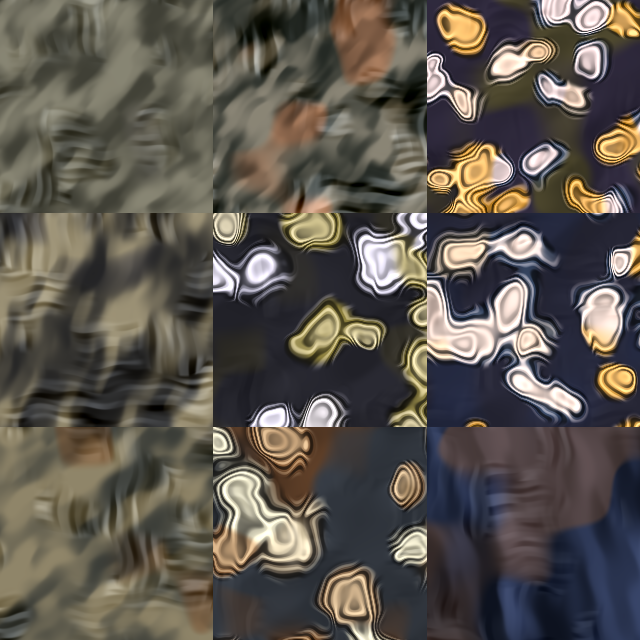
Reproduce this background procedurally as a Shadertoy shader.

```glsl
// Nine square swatches: brushed mineral surfaces and rippled glowing blobs on dark grounds.

vec3 hash3(vec2 p) {
    vec3 q = fract(p.xyx * vec3(0.1031, 0.1030, 0.0973));
    q += dot(q, q.yxz + 33.33);
    return fract((q.xxy + q.yzz) * q.zyx);
}

// Position of the jittered feature point of a cell
vec2 featurePoint(vec2 cell, vec3 h) {
    return cell + 0.25 + 0.5 * h.xy;
}

// Smooth cellular noise: blended random values of nearby feature points
float cells(vec2 p) {
    float sum = 0.0, total = 0.0;
    for (int j = -1; j <= 1; j++)
    for (int i = -1; i <= 1; i++) {
        vec2 cell = floor(p) + vec2(i, j);
        vec3 h = hash3(cell);
        vec2 d = featurePoint(cell, h) - p;
        float w = pow(max(0.0, 1.5 - dot(d, d)), 5.0);
        sum += w * h.z;
        total += w;
    }
    return sum / total;
}

// Cellular noise stretched along an angle; scale is (along, across)
float streak(vec2 p, float angle, vec2 scale) {
    vec2 dir = vec2(cos(angle), sin(angle));
    return cells(vec2(dot(p, dir), dot(p, vec2(-dir.y, dir.x))) * scale);
}

// Layered sines that bend the grain
vec2 bend(vec2 p) {
    return sin(p.yx * 13.0 + vec2(0.0, 2.0)) + 0.5 * sin(p.yx * 29.0 + p * 11.0);
}

// Sparse hairlines, level in some places and upright in others
float strands(vec2 p) {
    float level = streak(p, 0.0, vec2(7.0, 42.0));
    float upright = streak(p, 1.57, vec2(6.0, 38.0));
    float choice = smoothstep(0.42, 0.58, cells(p * 4.0 + 11.0));
    float presence = smoothstep(0.35, 0.8, cells(p * 6.0 + 3.0));
    return (mix(level, upright, choice) - 0.5) * presence;
}

vec3 brushed(vec2 p, float angle, vec2 scale, vec3 dark, vec3 light,
             vec3 tint, float tintShare, float relief) {
    vec2 q = p + 0.012 * bend(p);
    float broad = streak(q, angle, scale);
    float detail = streak(q, angle + 0.25, scale * 2.3);
    float tone = 0.6 * broad + 0.4 * detail;
    vec3 col = mix(dark, light, smoothstep(0.18, 0.82, tone));
    float stain = smoothstep(0.85 - tintShare, 1.05 - tintShare, cells(p * 3.7 + 7.0));
    col = mix(col, tint * (0.6 + 0.8 * tone), 0.7 * stain);
    return col + relief * strands(q) * vec3(0.95, 1.0, 1.08);
}

// Scattered soft blobs: x is the glow, y a random value per blob
vec2 blobs(vec2 p, float chance) {
    float glow = 0.0, kind = 0.0;
    for (int j = -1; j <= 1; j++)
    for (int i = -1; i <= 1; i++) {
        vec2 cell = floor(p) + vec2(i, j);
        vec3 h = hash3(cell);
        vec3 k = hash3(cell + 57.0);
        vec2 d = p - featurePoint(cell, h);
        d.x += (k.y - 0.5) * d.y;
        float radius = mix(0.45, 0.9, k.x);
        float fall = max(0.0, 1.0 - dot(d, d) / (radius * radius));
        fall *= fall * step(h.z, chance);
        glow += fall;
        kind += fall * k.z;
    }
    return vec2(min(glow, 1.0), kind / max(glow, 0.001));
}

vec3 glowing(vec2 p, float count, float chance, vec3 ground, vec3 stain,
             vec3 halo, vec3 core, vec3 sheen) {
    vec2 q = p + 0.07 * (vec2(cells(p * 7.0), cells(p * 7.0 + 31.0)) - 0.5)
               + 0.008 * bend(p);
    vec2 blob = blobs(q * count, chance);
    float glow = blob.x;
    float swirl = cells(q * vec2(9.0, 7.0) + 19.0);
    float ripple = sin(18.0 * glow + 24.0 * swirl);
    float rim = smoothstep(0.02, 0.25, glow) * (1.0 - smoothstep(0.45, 1.0, glow));

    // Ground with broad stains
    vec3 col = mix(ground, stain, smoothstep(0.45, 0.8, cells(p * 4.0 + 5.0)));
    col *= 0.85 + 0.3 * streak(p, 0.6, vec2(4.0, 9.0));
    // Halo, then bright core
    float warm = smoothstep(0.4, 0.7, blob.y);
    col = mix(col, mix(sheen, halo, warm), 0.85 * smoothstep(0.08, 0.5, glow));
    float bright = smoothstep(0.3, 0.8, glow + 0.5 * (swirl - 0.5) + 0.1 * ripple);
    col = mix(col, mix(core, halo, 0.65 * warm), bright);
    // Ripples: dark contours and pale crests along the rim
    col *= 1.0 - 0.6 * rim * smoothstep(0.1, 0.9, -ripple);
    col += 0.22 * core * rim * smoothstep(0.4, 1.0, ripple);
    return col * (1.0 + 0.12 * ripple * bright) + 0.25 * strands(q) * (0.2 + glow);
}

vec3 swatch(vec2 tile, vec2 p) {
    int index = int(tile.x + 3.0 * tile.y);
    vec2 q = p + tile * 17.0;
    vec3 navy = vec3(0.15, 0.15, 0.21);
    vec3 amber = vec3(0.92, 0.64, 0.18);
    vec3 blue = vec3(0.22, 0.30, 0.42);
    // Bottom row
    if (index == 0) return brushed(q, 0.5, vec2(4.0, 7.0), vec3(0.23, 0.24, 0.22),
        vec3(0.56, 0.52, 0.41), vec3(0.40, 0.29, 0.19), 0.22, 0.4);
    if (index == 1) return glowing(q, 3.6, 0.45, vec3(0.19, 0.21, 0.24),
        vec3(0.33, 0.22, 0.14), vec3(0.58, 0.40, 0.24), vec3(0.87, 0.85, 0.75), vec3(0.42, 0.41, 0.36));
    if (index == 2) return brushed(q, 1.57, vec2(1.6, 6.0), vec3(0.05, 0.07, 0.12),
        vec3(0.22, 0.27, 0.41), vec3(0.36, 0.27, 0.23), 0.25, 0.18);
    // Middle row
    if (index == 3) return brushed(q, 1.05, vec2(3.0, 7.5), vec3(0.15, 0.15, 0.15),
        vec3(0.61, 0.57, 0.46), vec3(0.17, 0.17, 0.20), 0.14, 0.4);
    if (index == 4) return glowing(q, 4.2, 0.38, vec3(0.14, 0.14, 0.17),
        vec3(0.19, 0.18, 0.15), vec3(0.60, 0.54, 0.22), vec3(0.92, 0.90, 0.97), vec3(0.40, 0.40, 0.46));
    if (index == 5) return glowing(q, 4.4, 0.48, navy,
        vec3(0.14, 0.16, 0.25), amber, vec3(0.95, 0.86, 0.82), blue);
    // Top row
    if (index == 6) return brushed(q, 0.6, vec2(4.5, 9.0), vec3(0.25, 0.25, 0.21),
        vec3(0.53, 0.52, 0.45), vec3(0.42, 0.41, 0.37), 0.10, 0.3);
    if (index == 7) return brushed(q, 0.65, vec2(4.5, 11.0), vec3(0.14, 0.16, 0.14),
        vec3(0.54, 0.52, 0.46), vec3(0.60, 0.40, 0.28), 0.24, 0.5);
    return glowing(q, 5.6, 0.58, vec3(0.17, 0.15, 0.22),
        vec3(0.27, 0.25, 0.16), amber, vec3(0.93, 0.84, 0.84), blue);
}

void mainImage(out vec4 fragColor, in vec2 fragCoord) {
    vec2 grid = 3.0 * fragCoord / iResolution.xy;
    vec3 col = swatch(floor(grid), fract(grid));
    fragColor = vec4(clamp(col, 0.0, 1.0), 1.0);
}
```
